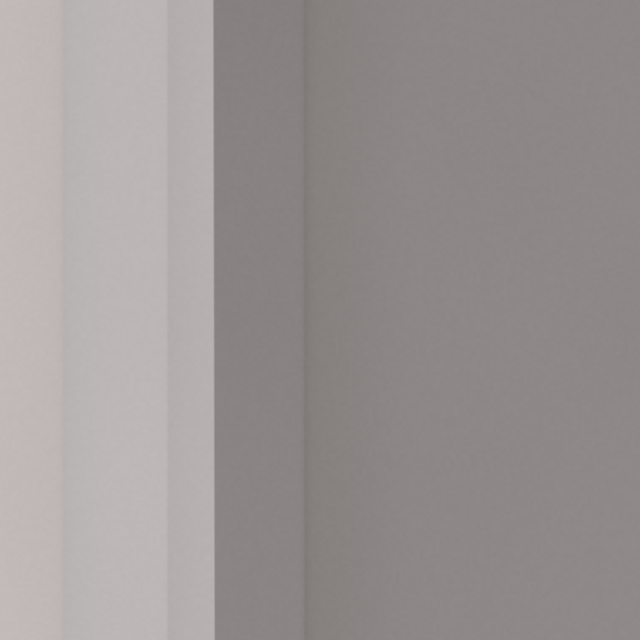
Write a three.js fragment shader that draws this background.

```glsl
// Draws a quiet wall corner: three pale vertical panels on the left, a narrow
// shaded return and a wide grey wall on the right. Panels are blended by soft
// steps, creases are exponential shadows, and value noise adds a plaster grain.

varying vec2 vUv;

// Sine-free hash, 0 to 1
float hash(vec2 cell) {
  vec3 p = fract(cell.xyx * 0.1031);
  p += dot(p, p.yzx + 33.33);
  return fract((p.x + p.y) * p.z);
}

float valueNoise(vec2 p) {
  vec2 cell = floor(p);
  vec2 f = fract(p);
  f = f * f * (3.0 - 2.0 * f);
  return mix(mix(hash(cell), hash(cell + vec2(1.0, 0.0)), f.x),
             mix(hash(cell + vec2(0.0, 1.0)), hash(cell + vec2(1.0, 1.0)), f.x), f.y);
}

// Soft vertical edge: 0 left of it, 1 right of it
float edge(float x, float position, float softness) {
  return smoothstep(position - softness, position + softness, x);
}

// Shadow that fades away on both sides of a crease, at its own rate on each
float crease(float x, float position, float leftFade, float rightFade) {
  float d = x - position;
  return exp(-abs(d) / (d < 0.0 ? leftFade : rightFade));
}

void main() {
  float x = vUv.x;
  float y = vUv.y;

  // Pale panels
  vec3 warmPanel = mix(vec3(0.760, 0.730, 0.724), vec3(0.748, 0.718, 0.714), x / 0.098);
  vec3 middlePanel = mix(vec3(0.728, 0.709, 0.709), vec3(0.738, 0.714, 0.716),
                         smoothstep(0.098, 0.19, x));
  vec3 narrowPanel = mix(vec3(0.704, 0.680, 0.686), vec3(0.716, 0.692, 0.696),
                         smoothstep(0.262, 0.334, x));

  // Shaded return and main wall, both slightly lighter toward the floor
  vec3 shadedReturn = mix(vec3(0.545, 0.520, 0.522), vec3(0.527, 0.504, 0.502), y);
  vec3 wall = mix(vec3(0.526, 0.504, 0.498), vec3(0.549, 0.529, 0.524),
                  smoothstep(0.477, 0.66, x));
  wall += 0.012 * (1.0 - y) * smoothstep(0.5, 1.0, x);

  // Assemble from left to right; the main corner leans very slightly
  vec3 color = mix(warmPanel, middlePanel, edge(x, 0.098, 0.003));
  color = mix(color, narrowPanel, edge(x, 0.262, 0.003));
  color = mix(color, shadedReturn, edge(x, 0.3355 - 0.002 * y, 0.002));
  color = mix(color, wall, edge(x, 0.4765, 0.003));

  // Crease shadows
  color -= 0.014 * crease(x, 0.098, 0.006, 0.010);
  color -= 0.008 * crease(x, 0.262, 0.004, 0.006);
  color -= 0.034 * crease(x, 0.4765, 0.003, 0.007);

  // Broad mottling and fine grain
  color += 0.008 * (valueNoise(vUv * vec2(5.0, 4.0) + 7.0) - 0.5);
  color += 0.010 * (valueNoise(vUv * 190.0) - 0.5);

  gl_FragColor = vec4(color, 1.0);
}
```
